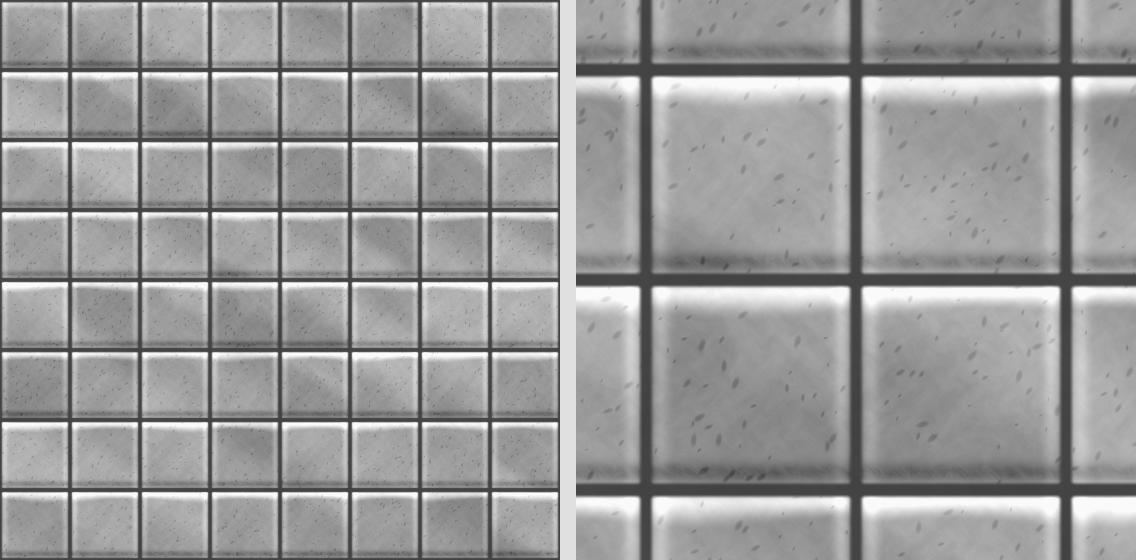
Left, the full canvas; right, a detail of the centre.
A WebGL 1 fragment shader for this texture:

```glsl
precision highp float;

// Grid of glazed grey square tiles set in dark grout.
// Each tile has bevelled rims, a diagonal sheen of its own and worn, pitted glaze;
// mottling comes from layered sines, pits from sparse cellular noise.

uniform vec2 u_resolution;

const float TILES = 8.0;                  // repeats across and down
const vec2  GROUT = vec2(0.052, 0.062);   // joint widths, in tiles
const float CORNER = 0.018;               // corner radius, in tiles
const float GROUT_TONE = 0.265;
const float TILE_TONE = 0.615;
const float TONE_SPREAD = 0.10;           // brightness range between tiles
const float SHEEN = 0.13;                 // contrast of the diagonal sheen
const vec2  SHEEN_NORMAL = vec2(0.53, 0.85);
const float TOP_GLOW = 0.36;
const float TOP_ROW_GLOW = 0.42;          // weaker light on the highest row
const float SIDE_GLOW = 0.15;
const float FOOT_SHADE = 0.15;
const float MOTTLE = 0.035;
const float GRAIN = 0.022;
const float PITS_PER_TILE = 13.0;
const float PIT_DEPTH = 0.10;

float hash(vec2 p) {
  vec3 q = fract(vec3(p.xyx) * 0.1031);
  q += dot(q, q.yzx + 33.33);
  return fract((q.x + q.y) * q.z);
}

vec2 hash2(vec2 p) {
  return vec2(hash(p), hash(p + 71.7));
}

// Rotated, warped sine octaves, roughly -1 to 1.
float layeredSines(vec2 p) {
  float sum = 0.0;
  float amp = 0.5;
  for (int i = 0; i < 5; i++) {
    p += 0.7 * sin(p.yx * 1.3 + float(i));
    sum += amp * sin(p.x) * sin(p.y);
    p = mat2(1.2, 1.6, -1.6, 1.2) * p + 3.7;
    amp *= 0.65;
  }
  return sum;
}

// Sparse, tilted oval flecks scattered one per cell at most.
float pits(vec2 p) {
  vec2 cell = floor(p);
  float mark = 0.0;
  for (int y = -1; y <= 1; y++) {
    for (int x = -1; x <= 1; x++) {
      vec2 c = cell + vec2(float(x), float(y));
      vec2 d = p - c - hash2(c);
      float angle = 0.3 + 1.2 * hash(c + 9.1);
      float s = sin(angle);
      float k = cos(angle);
      d = vec2(k * d.x + s * d.y, 2.2 * (k * d.y - s * d.x));
      float size = mix(0.15, 0.55, hash(c + 23.0));
      float present = step(0.72, hash(c + 41.0));
      mark = max(mark, present * (1.0 - smoothstep(0.3 * size, size, length(d))));
    }
  }
  return mark;
}

// Soft band of given width centred on a distance.
float band(float d, float centre, float width) {
  float x = (d - centre) / width;
  return exp(-x * x);
}

void main() {
  vec2 p = gl_FragCoord.xy / u_resolution * TILES;
  float pixel = TILES / min(u_resolution.x, u_resolution.y);
  vec2 id = floor(p);
  vec2 f = fract(p);

  // Tile outline and distances to its four sides
  vec2 halfSize = 0.5 - 0.5 * GROUT;
  vec2 q = abs(f - 0.5) - halfSize + CORNER;
  float outline = length(max(q, 0.0)) + min(max(q.x, q.y), 0.0) - CORNER;
  vec2 low = f - 0.5 * GROUT;
  vec2 high = 1.0 - 0.5 * GROUT - f;

  // Surface wear
  float mottle = layeredSines(p * 5.0);
  float grain = layeredSines(p * 34.0 + 11.0);
  float wear = MOTTLE * mottle + GRAIN * grain - PIT_DEPTH * pits(p * PITS_PER_TILE);

  // Tone and diagonal sheen of this tile
  float tone = TILE_TONE + TONE_SPREAD * (hash(id + 3.0) - 0.5);
  float offset = 0.8 * (hash(id + 17.0) - 0.5);
  float softness = mix(0.08, 0.35, hash(id + 29.0));
  float across = dot(f - 0.5, SHEEN_NORMAL) - offset + 0.02 * mottle;
  float contrast = SHEEN * 2.0 * (hash(id + 53.0) - 0.5);
  tone += contrast * (smoothstep(-softness, softness, across) - 0.5) + wear;

  // Lit sides, shaded foot with a thin lip, bright top
  float sides = band(low.x, 0.045, 0.04) + band(high.x, 0.045, 0.035);
  tone += SIDE_GLOW * sides * mix(0.5, 1.0, f.y);
  float foot = band(low.y, 0.055, 0.045);
  tone -= FOOT_SHADE * foot * (1.0 + 0.5 * grain);
  tone += 0.10 * band(low.y, 0.0, 0.014);
  float reach = 0.14 + 0.03 * sin(f.x * 4.0 + 6.28 * hash(id + 67.0));
  float top = 1.0 - smoothstep(0.02, reach, high.y);
  float ends = smoothstep(-0.02, 0.06, min(low.x, high.x));
  float rowLight = mix(1.0, TOP_ROW_GLOW, step(TILES - 1.5, id.y));
  tone += TOP_GLOW * top * rowLight * mix(0.6, 1.0, ends);
  tone -= 0.08 * band(outline, 0.0, 0.012);

  // Joints
  float joint = GROUT_TONE + 0.012 * mottle;
  float edge = max(pixel, 0.012);
  float tileMask = 1.0 - smoothstep(-edge, edge, outline);
  gl_FragColor = vec4(vec3(clamp(mix(joint, tone, tileMask), 0.0, 0.98)), 1.0);
}
```
